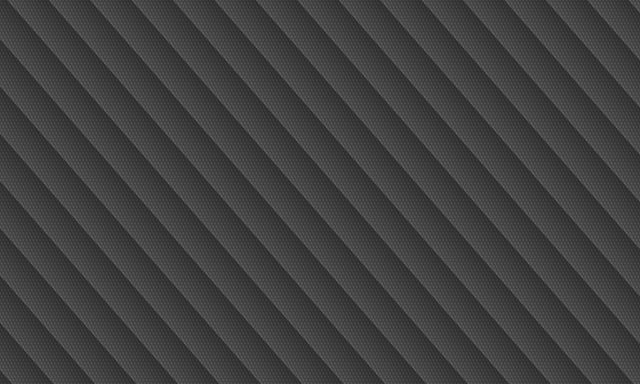
Give the GLSL for this pattern, as a Shadertoy shader.

```glsl
// Dark woven cloth folded into diagonal pleats. Each pleat is one sawtooth
// ramp from a lit edge into shadow; a staggered lattice of waves adds the
// fine slanted threads. All lengths are fractions of the canvas width.

const float TAU = 6.2831853;
const float PLEATS_ACROSS = 15.45;
const float PLEAT_SLOPE = 1.141;      // fall per unit of run
const float FIRST_EDGE = 0.0124;      // where an edge meets the top
const float THREADS_ACROSS = 192.0;
const float THREAD_CONTRAST = 0.045;
const float EDGE_WIDTH = 0.025;       // share of one pleat
const float EDGE_GLOW = 0.025;
const float LIT_GRAY = 0.305;
const float SHADOW_GRAY = 0.190;

// Staggered threads leaning to the right, about -1 to 1
float weave(vec2 p) {
    float leaning = cos(TAU * (p.x - 0.5 * p.y));
    float crossing = cos(TAU * (p.x + 0.5 * p.y));
    float rows = cos(TAU * p.y);
    return 0.5 * leaning + 0.25 * crossing + 0.25 * rows;
}

// Ramp from light to shadow with a softened jump at each edge
float pleatShade(float phase, float blur) {
    float t = fract(phase);
    float ramp = mix(LIT_GRAY, SHADOW_GRAY, t);
    float glow = EDGE_GLOW * (1.0 - smoothstep(0.0, EDGE_WIDTH + blur, t));
    float jump = smoothstep(1.0 - blur, 1.0, t);
    return mix(ramp + glow, LIT_GRAY + EDGE_GLOW, jump);
}

void mainImage(out vec4 fragColor, in vec2 fragCoord) {
    float pixel = 1.0 / iResolution.x;
    vec2 uv = vec2(fragCoord.x, iResolution.y - fragCoord.y) * pixel;

    // Pleats
    float phase = (uv.x - uv.y / PLEAT_SLOPE - FIRST_EDGE) * PLEATS_ACROSS;
    float shade = pleatShade(phase, 1.4 * pixel * PLEATS_ACROSS);

    // Threads fade out when too fine for the canvas
    float fade = 1.0 - smoothstep(0.4, 0.7, pixel * THREADS_ACROSS);
    float thread = weave(uv * THREADS_ACROSS);
    shade *= 1.0 + fade * thread * THREAD_CONTRAST / SHADOW_GRAY;

    fragColor = vec4(vec3(shade), 1.0);
}
```
